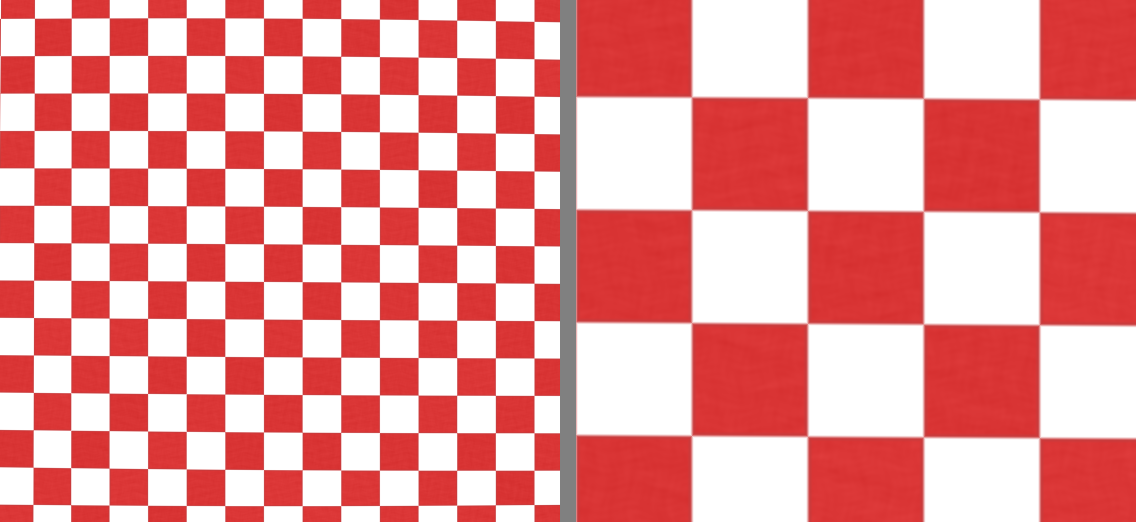
Left: the whole. Right: its middle third, enlarged.
Give the GLSL for this pattern, as a Shadertoy shader.

```glsl
// Red and white checked cotton, slightly skewed, with a fine woven grain.

const vec3  WHITE       = vec3(1.0);
const vec3  RED         = vec3(0.855, 0.208, 0.208);
const vec3  RIM_RED     = vec3(0.775, 0.235, 0.24);
const vec2  CHECKS      = vec2(14.49, 13.97);    // squares across and down
const vec2  FIRST_LINE  = vec2(0.0573, 0.0362);  // first grid lines from the top left
const float SKEW        = 0.0065;   // drop of the rows from left to right
const float BOW_TOP     = -0.004;   // sag of the rows at the top edge
const float BOW_BOTTOM  = 0.003;    // sag of the rows at the bottom edge
const float PULL_TOP    = 0.014;    // inward pull of the left side, top
const float PULL_BOTTOM = 0.006;    // inward pull of the left side, bottom
const float PULL_FADE   = 16.0;
const float SOFTNESS    = 0.0014;   // half width of the printed edge
const float RIM_WIDTH   = 0.0022;   // darker dye line inside each red square
const float GRAIN       = 0.022;
const float TONE_SPREAD = 0.016;    // brightness change between squares
const float PI          = 3.14159265;

float hash(vec2 p) {
    p = fract(p * vec2(0.1731, 0.2397));
    p += dot(p, p.yx + 19.19);
    return fract((p.x + p.y) * p.x * 7.31);
}

// Uneven drape of the cloth; y runs downward.
vec2 drape(vec2 uv) {
    float skew = SKEW * uv.x * (1.0 - smoothstep(0.9, 0.98, uv.y));
    float bow = sin(PI * uv.x) * mix(BOW_TOP, BOW_BOTTOM, uv.y);
    float pull = mix(PULL_TOP, PULL_BOTTOM, uv.y) * exp(-PULL_FADE * uv.x);
    return uv - vec2(pull, skew + bow);
}

// Streaks along x, from sines of rising frequency with wandering phase.
float threads(vec2 p) {
    float sum = 0.0;
    float freq = 290.0;
    float weight = 0.5;
    for (int i = 0; i < 4; i++) {
        float phase = 2.6 * sin(p.x * freq * 0.13 + p.y * 31.0 + float(i) * 1.7);
        float fade = 0.6 + 0.4 * sin(p.x * freq * 0.21 - p.y * freq * 0.17);
        sum += weight * fade * sin(p.y * freq + phase);
        freq *= 1.63;
        weight *= 0.8;
    }
    return sum;
}

void mainImage(out vec4 fragColor, in vec2 fragCoord) {
    vec2 uv = fragCoord / iResolution.xy;
    uv.y = 1.0 - uv.y;
    float aspect = iResolution.x / iResolution.y;

    // Checker cells
    vec2 grid = (drape(uv) - FIRST_LINE) * CHECKS;
    vec2 cell = floor(grid);
    float isRed = 1.0 - mod(cell.x + cell.y, 2.0);

    // Signed distance to the nearest edge, in canvas heights; positive in red
    vec2 toLine = (0.5 - abs(fract(grid) - 0.5)) * vec2(aspect, 1.0) / CHECKS;
    float edge = min(toLine.x, toLine.y) * (2.0 * isRed - 1.0);
    float soft = max(SOFTNESS, 0.7 / iResolution.y);
    float coverage = smoothstep(-soft, soft, edge);

    // Dyed cloth: weave, tone of each square, darker rim
    vec2 cloth = uv * vec2(aspect, 1.0);
    float weave = 0.6 * threads(cloth) + 0.4 * threads(cloth.yx + 3.7);
    float tone = (hash(cell + 40.0) - 0.5) * TONE_SPREAD * isRed;
    vec3 dye = RED + GRAIN * weave * vec3(0.8, 1.0, 1.0) + tone;
    float rim = 1.0 - smoothstep(0.5 * RIM_WIDTH, 1.5 * RIM_WIDTH, edge);
    dye = mix(dye, RIM_RED, 0.8 * rim);

    fragColor = vec4(mix(WHITE, dye, coverage), 1.0);
}
```
